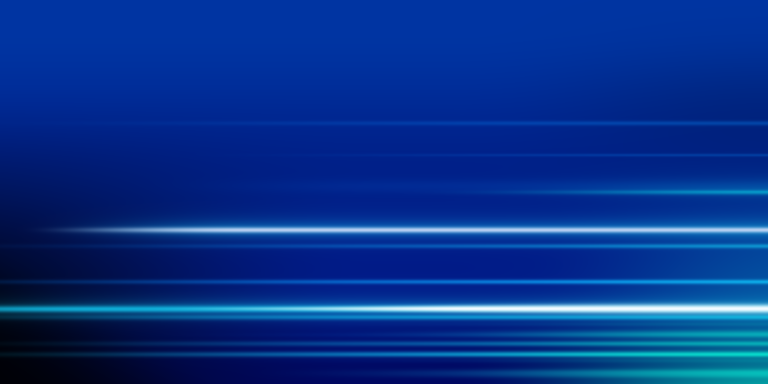
Write a WebGL 1 fragment shader that draws this background.

```glsl
precision highp float;
// Horizontal light streaks racing over a deep blue backdrop.
// The backdrop is a blend of gradients; each streak is a gaussian core with a
// softer halo that fades in from the left, screened over the backdrop.

uniform vec2 u_resolution;

// Backdrop colours
const vec3 TOP_BLUE = vec3(0.0, 0.205, 0.635);
const vec3 MID_BLUE = vec3(0.0, 0.125, 0.535);
const vec3 LOW_BLUE = vec3(0.005, 0.105, 0.53);
const vec3 FLOOR_BLUE = vec3(0.0, 0.03, 0.38);
const vec3 SHADOW = vec3(0.0, 0.015, 0.075);

// Light colours
const vec3 AZURE = vec3(0.02, 0.42, 0.85);
const vec3 CYAN = vec3(0.06, 0.72, 0.88);
const vec3 TEAL = vec3(0.03, 0.74, 0.72);
const vec3 GREEN = vec3(0.02, 0.85, 0.58);
const vec3 LAVENDER = vec3(0.77, 0.83, 0.96);
const vec3 WHITE = vec3(0.95, 0.98, 1.0);

const float FINE_BANDS = 7.0;       // faint lines in the lower part
const float FINE_STRENGTH = 0.13;

float hash(float n) {
  return fract(sin(n * 91.73) * 4375.85);
}

float gauss(float d, float width) {
  float w = max(width, 0.6 / u_resolution.y);
  return exp(-d * d / (w * w));
}

vec3 screenBlend(vec3 base, vec3 light) {
  return base + clamp(light, 0.0, 1.0) * (1.0 - base);
}

// Line at height y, fading in between the two x values of span
float streak(vec2 p, float y, float width, vec2 span) {
  return gauss(p.y - y, width) * smoothstep(span.x, span.y, p.x);
}

// Exponential falloff around a line, wider above than below
float halo(vec2 p, float y, float above, float below, vec2 span) {
  float d = p.y - y;
  float reach = d > 0.0 ? above : below;
  return exp(-abs(d) / reach) * smoothstep(span.x, span.y, p.x);
}

vec3 backdrop(vec2 p) {
  vec3 col = mix(FLOOR_BLUE, LOW_BLUE, smoothstep(0.0, 0.26, p.y));
  col = mix(col, MID_BLUE, smoothstep(0.35, 0.55, p.y));
  col = mix(col, TOP_BLUE, smoothstep(0.54, 0.93, p.y));
  // Darkness gathering at the lower left
  float side = 1.0 - smoothstep(-0.12, 0.48, p.x);
  float low = 1.0 - smoothstep(0.15, 0.78, p.y);
  col = mix(col, SHADOW, side * low);
  col *= 1.0 - 0.75 * (1.0 - smoothstep(0.0, 0.3, p.x + p.y * 0.8));
  // Slight dimming of the upper right
  col *= 1.0 - 0.14 * smoothstep(0.6, 1.0, p.x) * gauss(p.y - 0.72, 0.16);
  return col;
}

vec3 cornerGlow(vec2 p) {
  float bottom = smoothstep(0.58, 1.05, p.x) * exp(-p.y / 0.13);
  float haze = smoothstep(0.68, 1.05, p.x) * gauss(p.y - 0.28, 0.18);
  return GREEN * bottom * 0.72 + TEAL * haze * 0.22;
}

vec3 fineLines(vec2 p) {
  float sum = 0.0;
  for (float i = 0.0; i < FINE_BANDS; i++) {
    float y = 0.01 + 0.155 * (i + 0.6 * hash(i + 2.0)) / FINE_BANDS;
    float start = 0.1 + 0.4 * hash(i + 9.0);
    sum += streak(p, y, 0.006, vec2(start, start + 0.6));
  }
  return mix(AZURE, GREEN, smoothstep(0.4, 0.95, p.x)) * sum * FINE_STRENGTH;
}

vec3 faintStreaks(vec2 p) {
  vec3 light = AZURE * 0.36 * streak(p, 0.679, 0.006, vec2(-0.1, 0.95));
  light += AZURE * 0.28 * streak(p, 0.596, 0.004, vec2(0.2, 1.0));
  light += TEAL * 0.38 * streak(p, 0.499, 0.006, vec2(0.5, 1.0));
  light += TEAL * 0.32 * halo(p, 0.501, 0.022, 0.012, vec2(0.55, 1.05));
  light += AZURE * 0.12 * streak(p, 0.515, 0.018, vec2(0.15, 0.6));
  light += mix(AZURE, CYAN, p.x) * 0.56 * streak(p, 0.359, 0.006, vec2(-0.25, 1.0));
  light += mix(AZURE, CYAN, p.x * 0.6) * 0.85 * streak(p, 0.266, 0.006, vec2(-0.35, 0.9));
  return light;
}

vec3 lowerStreaks(vec2 p) {
  vec3 tint = mix(CYAN, GREEN, smoothstep(0.5, 1.0, p.x));
  vec3 light = CYAN * 0.65 * streak(p, 0.174, 0.007, vec2(-0.3, 0.7));
  light += tint * 0.5 * streak(p, 0.130, 0.010, vec2(0.4, 1.0));
  light += tint * 0.5 * streak(p, 0.105, 0.007, vec2(-0.2, 0.9));
  light += tint * 0.85 * streak(p, 0.077, 0.007, vec2(-0.25, 0.95));
  light += tint * 0.5 * streak(p, 0.028, 0.010, vec2(0.3, 1.0));
  return light;
}

// Two bright beams: halo first, then the pale core
vec3 addBeams(vec3 col, vec2 p) {
  vec2 rise = vec2(0.02, 0.32);
  col = screenBlend(col, CYAN * 0.64 * halo(p, 0.401, 0.019, 0.016, rise));
  col = mix(col, LAVENDER, 0.92 * streak(p, 0.401, 0.007, rise));

  vec2 wide = vec2(-0.5, 0.55);
  col = screenBlend(col, CYAN * 0.75 * halo(p, 0.196, 0.017, 0.015, wide));
  col = mix(col, CYAN, 0.85 * streak(p, 0.195, 0.008, vec2(-0.4, 0.15)));
  float core = mix(0.004, 0.011, smoothstep(0.2, 0.9, p.x));
  return mix(col, WHITE, streak(p, 0.196, core, vec2(0.18, 0.62)));
}

void main() {
  vec2 p = gl_FragCoord.xy / u_resolution;
  vec3 col = backdrop(p);
  col = screenBlend(col, cornerGlow(p));
  col = screenBlend(col, fineLines(p));
  col = screenBlend(col, faintStreaks(p));
  col = screenBlend(col, lowerStreaks(p));
  col = addBeams(col, p);
  gl_FragColor = vec4(col, 1.0);
}
```
